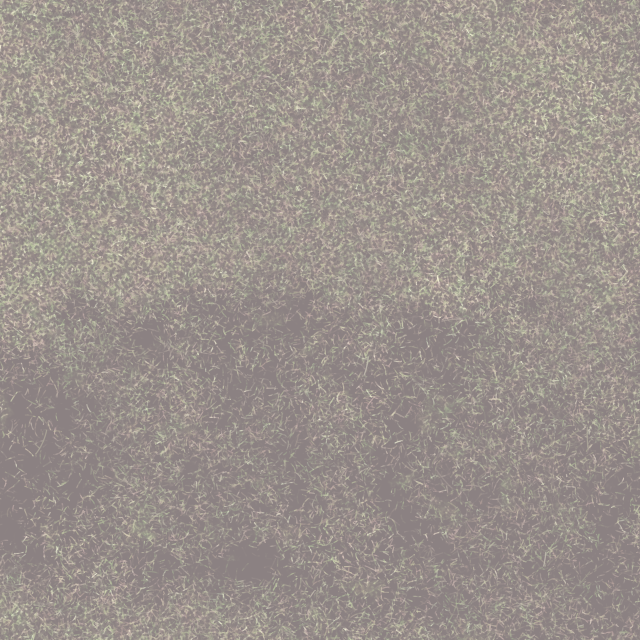
Reproduce this texture procedurally as a Shadertoy shader.

```glsl
// Matted fibre paper: short pale fibres over mauve grey, dense above and patchy below.

const vec3 GROUND = vec3(0.546, 0.507, 0.510);
const vec3 WARM   = vec3(0.635, 0.590, 0.565);
const vec3 ROSE   = vec3(0.690, 0.642, 0.618);
const vec3 SAGE   = vec3(0.645, 0.640, 0.570);
const vec3 STRAW  = vec3(0.700, 0.680, 0.615);
const vec3 IVORY  = vec3(0.780, 0.760, 0.705);

const int   MAT_LAYERS  = 12;
const float MAT_CELLS   = 46.0;    // fibre cells across the canvas, coarsest layer
const float CELL_STEP   = 5.0;     // extra cells per layer
const float FIBRE_WIDTH = 0.0010;  // half width
const float FIBRE_BEND  = 0.7;
const float SPARK_CELLS = 17.0;
const float SPARK_SHARE = 0.24;
const float HORIZON     = 0.515;   // height where the dense mat begins
const float PULP_CELLS  = 230.0;
const float PULP_MIX    = 0.5;
const float GRAIN_CELLS = 300.0;
const vec2  GRAIN_GAIN  = vec2(0.38, 1.92);  // contrast in pits and on crests
const vec3  TINT        = vec3(0.035, -0.020, 0.010);

float hash1(vec2 p) {
    vec3 q = fract(vec3(p.xyx) * 0.1031);
    q += dot(q, q.yzx + 33.33);
    return fract((q.x + q.y) * q.z);
}

vec4 hash4(vec2 p) {
    vec4 q = fract(vec4(p.xyxy) * vec4(0.1031, 0.1030, 0.0973, 0.1099));
    q += dot(q, q.wzxy + 33.33);
    return fract((q.xxyz + q.yzzw) * q.zywx);
}

float noise(vec2 p) {
    vec2 i = floor(p), f = fract(p);
    f = f * f * (3.0 - 2.0 * f);
    return mix(mix(hash1(i), hash1(i + vec2(1, 0)), f.x),
               mix(hash1(i + vec2(0, 1)), hash1(i + vec2(1, 1)), f.x), f.y);
}

float fbm(vec2 p) {
    float sum = 0.0, gain = 0.5;
    for (int i = 0; i < 5; i++) {
        sum += gain * noise(p);
        p = mat2(1.6, 1.2, -1.2, 1.6) * p + 17.3;
        gain *= 0.5;
    }
    return sum / 0.97;
}

mat2 turn(float a) {
    float c = cos(a), s = sin(a);
    return mat2(c, s, -s, c);
}

// Share of fibres that are present at a place on the sheet
float matDensity(vec2 uv) {
    float patches = fbm(uv * 5.0 + 3.7) - 0.5;
    float detail = fbm(uv * 17.0 + 41.0) - 0.5;
    float upper = smoothstep(-0.05, 0.05, uv.y - HORIZON + 0.10 * patches + 0.12 * detail);
    float middle = exp(-pow((uv.x - 0.53) / 0.11, 2.0)) * smoothstep(0.1, 0.42, uv.y);
    float foot = smoothstep(0.12, 0.0, uv.y) * smoothstep(0.9, 0.3, uv.x);
    float lower = 0.36 + 0.32 * middle + 0.35 * foot + 0.9 * patches + 0.9 * detail;
    return clamp(mix(lower, 0.95 + 0.7 * patches + 0.6 * detail, upper), 0.06, 1.1);
}

vec3 fibreColour(float pick) {
    vec3 c = mix(WARM, ROSE, step(0.22, pick));
    c = mix(c, SAGE, step(0.50, pick));
    c = mix(c, STRAW, step(0.74, pick));
    return mix(c, IVORY, step(0.96, pick));
}

// Lay one grid of randomly turned, slightly bent fibres over a colour
vec3 layFibres(vec3 col, vec2 p, float cells, float seed, float share, vec2 reach, float strength) {
    p = turn(seed * 1.7) * p * cells + seed * 19.0 + 200.0;
    float blur = max(0.0006, 0.6 / iResolution.y);
    for (int j = -1; j <= 1; j++)
    for (int i = -1; i <= 1; i++) {
        vec2 id = floor(p) + vec2(i, j);
        vec4 r = hash4(id + seed * 7.0);
        vec4 s = hash4(id + seed * 13.0 + 71.0);
        vec2 q = turn(r.z * 6.2832) * (p - id - r.xy);
        float halfLength = mix(reach.x, reach.y, r.w);
        q.y -= (s.x - 0.5) * q.x * q.x * FIBRE_BEND;
        float d = length(vec2(max(abs(q.x) - halfLength, 0.0), q.y)) / cells;
        float cover = 1.0 - smoothstep(FIBRE_WIDTH - blur, FIBRE_WIDTH + blur, d);
        cover *= smoothstep(0.0, 0.08, share - s.y) * mix(0.45, 1.0, s.z);
        col = mix(col, fibreColour(s.w), cover * strength);
    }
    return col;
}

void mainImage(out vec4 fragColor, in vec2 fragCoord) {
    vec2 uv = fragCoord / iResolution.xy;
    float density = matDensity(uv);

    // Fine pulp between the fibres
    float pulp = noise(uv * PULP_CELLS) * 0.6 + noise(uv * PULP_CELLS * 0.53 + 90.0) * 0.4;
    vec3 pulpColour = mix(WARM, SAGE, smoothstep(0.3, 0.7, noise(uv * 90.0 + 7.0)));
    vec3 col = mix(GROUND, pulpColour, PULP_MIX * smoothstep(0.75, 0.2, pulp + 0.55 - 0.55 * density));

    // Matted fibres
    for (int k = 0; k < MAT_LAYERS; k++) {
        float layer = float(k);
        col = layFibres(col, uv, MAT_CELLS + CELL_STEP * layer, layer + 1.0,
                        density, vec2(0.15, 0.65), 0.68);
    }

    // Greenish tufts, then grain that breaks up the fibres and lifts their contrast
    float tuft = smoothstep(0.66, 0.82, fbm(uv * 24.0 + 11.0));
    col = mix(col, SAGE, 0.35 * tuft);
    float grain = smoothstep(0.15, 0.85, noise(turn(0.6) * uv * GRAIN_CELLS + 400.0));
    float cloud = 0.7 + 0.6 * fbm(uv * 7.0 + 23.0);
    vec3 relief = (col - GROUND) * mix(GRAIN_GAIN.x, GRAIN_GAIN.y, grain) * cloud;
    float body = smoothstep(0.0, 0.09, relief.g);
    col = GROUND + relief + TINT * body * (noise(uv * 75.0 + 60.0) - 0.5);

    // A few long bright strands
    vec3 strands = layFibres(col, uv, SPARK_CELLS, 31.0, SPARK_SHARE, vec2(0.05, 0.35), 0.9);
    col = max(col, strands);

    fragColor = vec4(col, 1.0);
}
```
